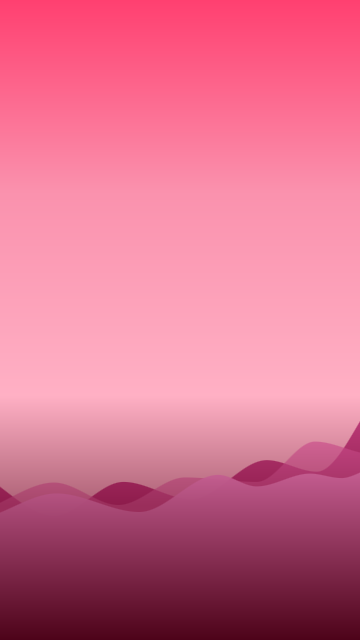
Give the GLSL for this background, as a Shadertoy shader.

```glsl
// Pink dusk sky fading into plum haze above three translucent rolling waves.

const vec3 ZENITH = vec3(1.0, 0.25, 0.44);
const vec3 ROSE = vec3(0.98, 0.57, 0.68);
const vec3 BLUSH = vec3(1.0, 0.69, 0.77);
const vec3 WINE = vec3(0.28, 0.0, 0.08);

// Linear position of value between two bounds, limited to 0..1.
float ramp(float low, float high, float value) {
    return clamp((value - low) / (high - low), 0.0, 1.0);
}

// Carries a ridge smoothly to its next crest or trough.
float bend(float height, float next, float start, float end, float x) {
    return mix(height, next, smoothstep(start, end, x));
}

vec3 skyColor(float y) {
    vec3 sky = mix(WINE, BLUSH, ramp(0.0, 0.382, y));
    sky = mix(sky, ROSE, ramp(0.382, 0.70, y));
    return mix(sky, ZENITH, ramp(0.70, 1.0, y));
}

float backRidge(float x) {
    float h = bend(0.272, 0.194, -0.12, 0.150, x);
    h = bend(h, 0.247, 0.150, 0.343, x);
    h = bend(h, 0.220, 0.343, 0.532, x);
    h = bend(h, 0.281, 0.532, 0.741, x);
    h = bend(h, 0.263, 0.741, 0.880, x);
    return bend(h, 0.411, 0.880, 1.110, x);
}

float middleRidge(float x) {
    float h = bend(0.199, 0.246, -0.093, 0.150, x);
    h = bend(h, 0.211, 0.150, 0.329, x);
    h = bend(h, 0.254, 0.329, 0.514, x);
    h = bend(h, 0.247, 0.514, 0.713, x);
    h = bend(h, 0.310, 0.713, 0.875, x);
    return bend(h, 0.290, 0.875, 1.040, x);
}

float frontRidge(float x) {
    float h = bend(0.188, 0.229, -0.081, 0.157, x);
    h = bend(h, 0.200, 0.157, 0.387, x);
    h = bend(h, 0.258, 0.387, 0.606, x);
    h = bend(h, 0.240, 0.606, 0.713, x);
    h = bend(h, 0.260, 0.713, 0.861, x);
    h = bend(h, 0.253, 0.861, 0.949, x);
    return bend(h, 0.268, 0.949, 1.042, x);
}

// Lays a wave over the scene with a smooth upper edge.
vec3 layWave(vec3 scene, vec3 tint, float opacity, float ridge, float y) {
    float depth = ridge - y;
    float coverage = clamp(0.5 + depth / fwidth(depth), 0.0, 1.0);
    return mix(scene, tint, opacity * coverage);
}

void mainImage(out vec4 fragColor, in vec2 fragCoord) {
    vec2 uv = fragCoord / iResolution.xy;
    vec3 color = skyColor(uv.y);

    // Each wave brightens toward its crest.
    vec3 backTint = mix(vec3(0.55, 0.10, 0.29), vec3(0.72, 0.21, 0.45), ramp(0.21, 0.34, uv.y));
    vec3 middleTint = mix(vec3(0.63, 0.22, 0.39), vec3(0.79, 0.29, 0.54), ramp(0.21, 0.31, uv.y));
    vec3 frontTint = mix(WINE, vec3(0.77, 0.37, 0.57), ramp(0.0, 0.26, uv.y));

    color = layWave(color, backTint, 0.97, backRidge(uv.x), uv.y);
    color = layWave(color, middleTint, 0.65, middleRidge(uv.x), uv.y);
    color = layWave(color, frontTint, 0.93, frontRidge(uv.x), uv.y);

    fragColor = vec4(color, 1.0);
}
```
